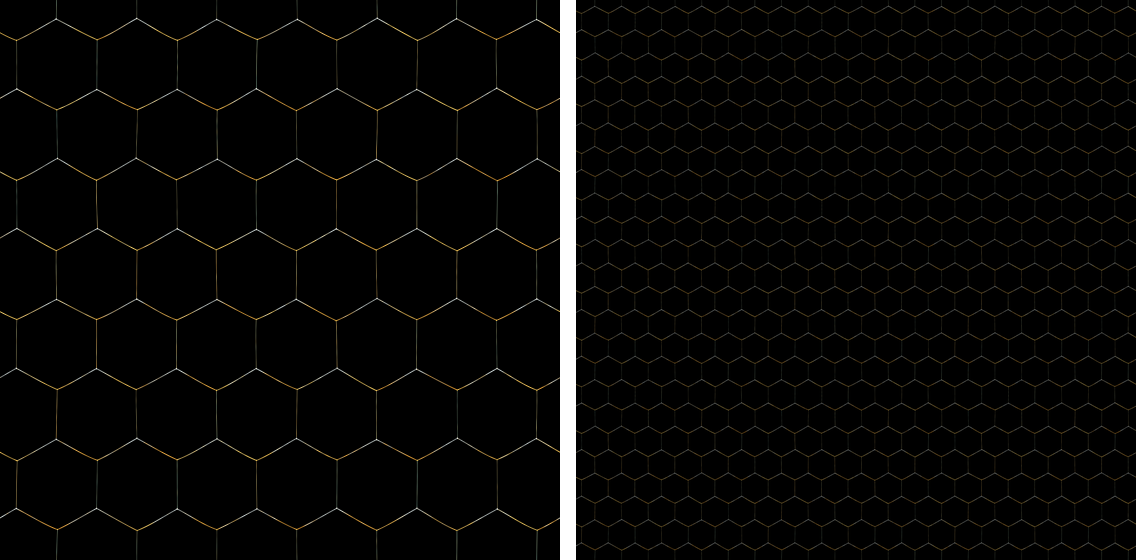
Left: one tile. Right: repeated 3 by 3.
A three.js fragment shader for this pattern:

```glsl
// Fine wire honeycomb on black: 7 cells across and 8 staggered rows down.
// Each upper vertex owns three edges, drawn as slightly bent segments whose
// tint and brightness vary along the wire; wrapped ids keep the tile seamless.
varying vec2 vUv;

const vec2 CELLS = vec2(7.0, 8.0);

// Sine-free hash of a wrapped cell id and a salt
float hash(vec2 id, float salt) {
  vec3 h = fract(vec3(mod(id, CELLS), salt) * vec3(0.1031, 0.1130, 0.0973) + 0.17);
  h += dot(h, h.yzx + 33.33);
  return fract((h.x + h.y) * h.z);
}

// Smooth noise along one edge, t from 0 to 1
float grain(vec2 id, float salt, float t) {
  float s = t * 9.0;
  float k = floor(s);
  return mix(hash(id, salt + k), hash(id, salt + k + 1.0), smoothstep(0.0, 1.0, s - k));
}

// Small displacement of a vertex, in canvas units
vec2 jitter(vec2 id, float salt) {
  return (vec2(hash(id, salt), hash(id, salt + 1.0)) - 0.5) * 0.0024;
}

// Upper vertex of a cell edge, where two slopes meet above a cell
vec2 peak(vec2 id) {
  return (id + vec2(0.5 * mod(id.y, 2.0), 0.0)) / CELLS + jitter(id, 1.0);
}

// Lower vertex, straight above the peak with the same id
vec2 valley(vec2 id) {
  return (id + vec2(0.5 * mod(id.y, 2.0), 0.697)) / CELLS + jitter(id, 3.0);
}

float coverage(float dist, float halfWidth, float px) {
  return clamp((halfWidth - dist) / px + 0.5, 0.0, 1.0);
}

// Distance to a bent segment in x, position along it in y
vec2 wire(vec2 p, vec2 a, vec2 b, float bow) {
  vec2 ab = b - a;
  float t = clamp(dot(p - a, ab) / dot(ab, ab), 0.0, 1.0);
  vec2 foot = a + ab * t + normalize(vec2(-ab.y, ab.x)) * bow * 6.75 * t * t * (1.0 - t);
  return vec2(distance(p, foot), t);
}

// Sloping edge: silver at the peak, gold at the valley
vec3 slope(vec2 p, vec2 id, float side, float px) {
  vec2 low = id + vec2(mod(id.y, 2.0) + min(side, 0.0), -1.0);
  float salt = 30.0 + 20.0 * side;
  float sag = 0.0004 + 0.0013 * hash(id, salt);
  vec2 w = wire(p, peak(id), valley(low), -side * sag);
  float warmth = smoothstep(0.0, 0.9, w.y + 0.14 * side + 0.6 * (grain(id, salt + 2.0, w.y) - 0.5));
  vec3 gold = mix(vec3(0.90, 0.76, 0.36), vec3(0.86, 0.58, 0.18), hash(id, salt + 1.0));
  vec3 tint = mix(vec3(0.74, 0.78, 0.78), gold, warmth);
  return tint * (0.72 + 0.42 * grain(id, salt + 4.0, w.y)) * coverage(w.x, 0.0008, px);
}

// Upright edge: thin and dim, between teal grey and amber
vec3 upright(vec2 p, vec2 id, float px) {
  vec2 w = wire(p, peak(id), valley(id), 0.0012 * (hash(id, 70.0) - 0.5));
  float hue = 0.65 * hash(id, 71.0) + 0.35 * grain(id, 73.0, w.y);
  vec3 tint = mix(vec3(0.27, 0.39, 0.37), vec3(0.53, 0.39, 0.18), hue);
  float glow = 0.5 + 0.4 * hash(id, 72.0) + 0.4 * grain(id, 85.0, w.y);
  return tint * glow * coverage(w.x, 0.0007, px);
}

void main() {
  float px = fwidth(vUv.x);
  vec2 p = vUv - vec2(0.21, 0.73) / CELLS;
  vec2 q = p * CELLS;
  vec3 color = vec3(0.0);

  // Only the four nearest peaks have edges that reach this point
  for (int j = 0; j < 2; j++) {
    float row = floor(q.y) + float(j);
    float column = floor(q.x - 0.5 * mod(row, 2.0));
    for (int i = 0; i < 2; i++) {
      vec2 id = vec2(column + float(i), row);
      color = max(color, upright(p, id, px));
      color = max(color, slope(p, id, -1.0, px));
      color = max(color, slope(p, id, 1.0, px));

      // Bright joints: white on peaks, gold in valleys
      color = max(color, vec3(0.95, 0.95, 0.90) * coverage(distance(p, peak(id)), 0.0014, px));
      vec2 low = id + vec2(mod(row, 2.0), -1.0);
      for (int k = 0; k < 2; k++) {
        float joint = coverage(distance(p, valley(low - vec2(float(k), 0.0))), 0.0013, px);
        color = max(color, vec3(0.92, 0.77, 0.32) * joint);
      }
    }
  }
  gl_FragColor = vec4(color, 1.0);
}
```
